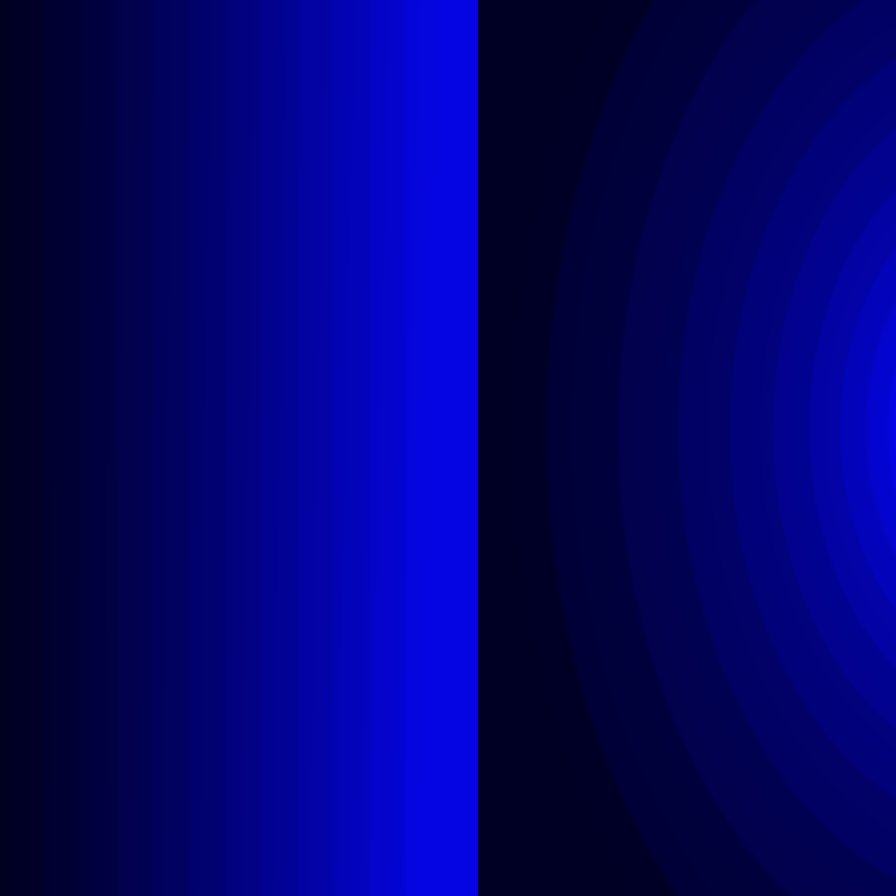
Reproduce this background procedurally as a Shadertoy shader.

```glsl
const float SPLIT_X = 0.5335;          // border between the two panels
const float RAMP_END_BOTTOM = 0.473;   // where the left ramp reaches its peak
const float RAMP_END_TOP = 0.486;
const float RAMP_POWER = 1.25;
const float RAMP_DARK = 0.13;
const float RAMP_BRIGHT = 0.89;
const float STRIPE_WIDTH = 0.0404;
const float STRIPE_OFFSET = 0.009;
const float STRIPE_STRENGTH = 0.5;
const vec2 GLOW_CENTRE = vec2(1.128, 0.521);
const float GLOW_ASPECT = 1.44;        // height of each ring over its width
const float OUTER_RADIUS = 0.518;
const float RING_LOG_STEP = 0.167;     // each ring shrinks by a fixed ratio
const float RING_DARK = 0.145;
const float RING_GAIN = 0.084;
const float RING_STRENGTH = 0.75;
const float EDGE_SOFTNESS = 0.05;
const float HIGHLIGHT_TINT = 0.025;

// Staircase that rises by one at every integer, with softened risers
float softStairs(float v) {
    float shifted = v - 0.5;
    return floor(shifted) + smoothstep(0.5 - EDGE_SOFTNESS, 0.5 + EDGE_SOFTNESS, fract(shifted));
}

// Vertical stripes brightening towards the border
float stripedRamp(vec2 uv) {
    float stripe = (uv.x - STRIPE_OFFSET) / STRIPE_WIDTH;
    float stepped = (softStairs(stripe) + 0.5) * STRIPE_WIDTH + STRIPE_OFFSET;
    float x = mix(uv.x, stepped, STRIPE_STRENGTH);
    float rampEnd = mix(RAMP_END_BOTTOM, RAMP_END_TOP, uv.y);
    float t = clamp(x / rampEnd, 0.0, 1.0);
    return mix(RAMP_DARK, RAMP_BRIGHT, pow(t, RAMP_POWER));
}

// Elliptical rings around a centre beyond the right side
float ringGlow(vec2 uv) {
    vec2 offset = uv - GLOW_CENTRE;
    offset.y /= GLOW_ASPECT;
    float radius = max(length(offset), 0.01);
    float ring = 1.0 + log(OUTER_RADIUS / radius) / RING_LOG_STEP;
    float level = mix(ring - 0.5, softStairs(ring), RING_STRENGTH);
    return RING_DARK + RING_GAIN * max(level, 0.0);
}

vec3 shadeBlue(float brightness) {
    float tint = HIGHLIGHT_TINT * brightness * brightness;
    return vec3(tint, tint, brightness);
}

void mainImage(out vec4 fragColor, in vec2 fragCoord) {
    vec2 uv = fragCoord / iResolution.xy;
    float pixel = 1.0 / iResolution.x;

    // Antialiased join of the panels
    float rightSide = smoothstep(-0.5 * pixel, 0.5 * pixel, uv.x - SPLIT_X);
    float brightness = mix(stripedRamp(uv), ringGlow(uv), rightSide);
    fragColor = vec4(shadeBlue(brightness), 1.0);
}
```
